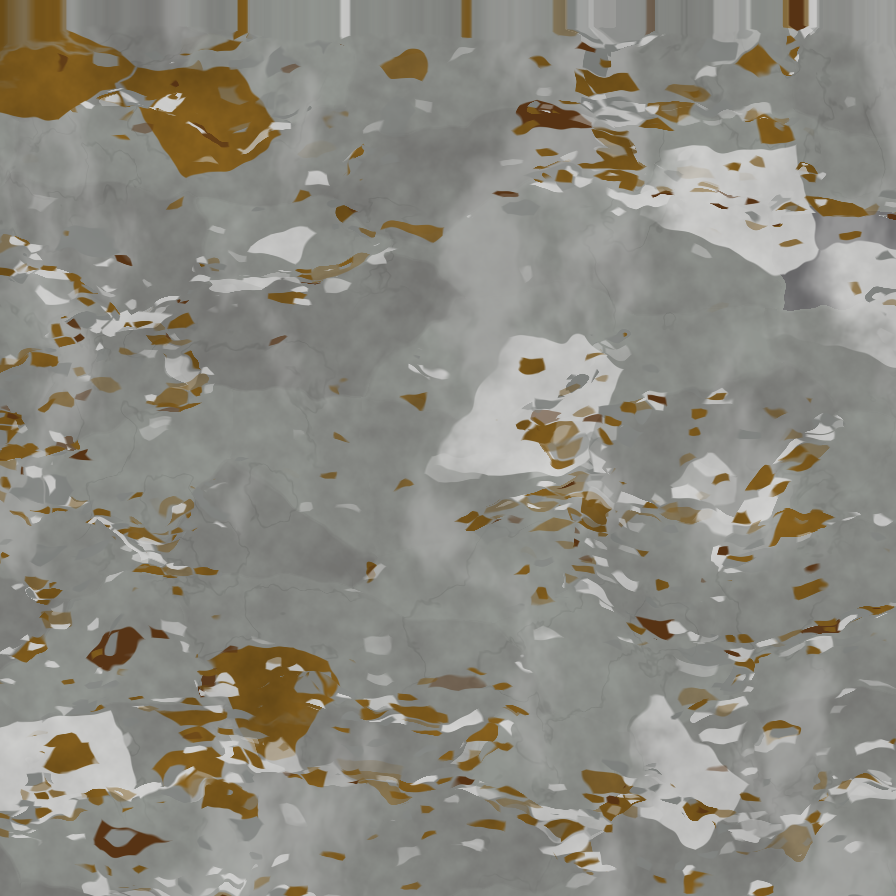
A three.js fragment shader for this texture:

```glsl
// Weathered grey slabs with chalk-white and ochre shards scattered along the seams.
varying vec2 vUv;

float hash(vec2 p) {
  return fract(sin(dot(p, vec2(127.1, 311.7))) * 43758.5453);
}

float noise(vec2 p) {
  vec2 i = floor(p), f = fract(p);
  f = f * f * (3.0 - 2.0 * f);
  return mix(mix(hash(i), hash(i + vec2(1.0, 0.0)), f.x),
             mix(hash(i + vec2(0.0, 1.0)), hash(i + 1.0), f.x), f.y);
}

float fbm(vec2 p) {
  float sum = 0.0, amp = 0.52;
  for (int i = 0; i < 5; i++) {
    sum += amp * noise(p);
    p = mat2(1.6, 1.2, -1.2, 1.6) * p + 17.3;
    amp *= 0.5;
  }
  return sum;
}

// Jittered cells: x = distance to border, y = id, z = neighbour id, w = local x
vec4 shards(vec2 p) {
  vec2 base = floor(p);
  vec4 near = vec4(8.0, 0.0, 0.0, 0.0);
  float second = 8.0;
  for (int j = -1; j <= 1; j++) {
    for (int i = -1; i <= 1; i++) {
      vec2 cell = base + vec2(float(i), float(j));
      vec2 r = p - cell - 0.08 - 0.84 * vec2(hash(cell), hash(cell + 31.7));
      float d = length(r);
      // evenly spread ids keep the share of each material steady
      float id = fract(dot(cell, vec2(0.755, 0.57)) + 0.35 * hash(cell + 7.3));
      if (d < near.x) {
        second = near.x;
        near = vec4(d, id, near.y, r.x);
      } else if (d < second) {
        second = d;
        near.z = id;
      }
    }
  }
  return vec4(second - near.x, near.yzw);
}

void main() {
  // The top rim is smeared upwards
  vec2 p = vUv;
  p.y = min(p.y, 0.95 + 0.03 * noise(vec2(p.x * 9.0, 3.0)));

  // Broad bends and fine ragged edges
  vec2 q = p + 0.09 * (vec2(fbm(p * 5.0), fbm(p * 5.0 + 9.0)) - 0.5);
  q += 0.009 * (vec2(noise(p * 48.0), noise(p * 48.0 + 7.0)) - 0.5);
  float grain = fbm(p * 60.0) - 0.5;
  float cloud = fbm(p * 13.0 + 5.0) - 0.5;

  // Grey slabs, each with its own tone and direction of grain
  vec4 slab = shards(q * vec2(4.5, 9.0) + 20.0);
  float tone = mix(0.5 * (slab.y + slab.z), slab.y, smoothstep(0.0, 0.03, slab.x));
  float angle = 2.6 * (slab.y - 0.5);
  vec2 along = mat2(cos(angle), sin(angle), -sin(angle), cos(angle)) * p;
  float strain = noise(along * vec2(28.0, 110.0)) - 0.5;
  float light = 0.2 + 0.6 * tone + 0.7 * cloud + 0.6 * grain + 0.15 * strain;
  vec3 color = mix(vec3(0.455, 0.455, 0.445), vec3(0.57, 0.585, 0.565), clamp(light, 0.0, 1.0));
  float violet = smoothstep(0.955, 0.965, tone);
  color = mix(color, vec3(0.4, 0.395, 0.405) + 0.06 * grain, 0.85 * violet);

  // Dark hairline cracks and pale hazy smears
  float crack = 1.0 - smoothstep(0.0, 0.025, abs(fbm(q * 16.0 + 60.0) - 0.5));
  color -= 0.035 * crack * smoothstep(0.4, 0.6, noise(p * 7.0));
  float haze = smoothstep(0.52, 0.76, fbm(q * vec2(12.0, 7.0) + 40.0));
  color = mix(color, vec3(0.73, 0.73, 0.725), 0.5 * haze);

  vec3 chalk = vec3(0.77, 0.77, 0.765) + 0.16 * cloud + 0.06 * grain;
  vec3 ochre = vec3(0.46, 0.33, 0.105) * (1.0 + 0.35 * cloud + 0.2 * grain);

  // Large chalk patches, crisp on one side and fading out on the other
  vec4 patchCell = shards(q * vec2(6.0, 8.5) + 50.0);
  float chalkCover = step(patchCell.y, 0.1) * smoothstep(0.0, 0.03, patchCell.x);
  chalkCover *= smoothstep(-0.55, -0.15, patchCell.w + 0.9 * cloud);
  color = mix(color, chalk, 0.95 * chalkCover);

  // Large ochre patches crossed by grey veins
  vec4 rust = shards(q * vec2(8.0, 11.5) + 90.0);
  float rustCover = step(rust.y, 0.055) * smoothstep(0.0, 0.04, rust.x);
  float vein = 1.0 - smoothstep(0.0, 0.05, abs(fbm(q * vec2(9.0, 24.0) + 12.0) - 0.5));
  rustCover *= 1.0 - 0.5 * vein * smoothstep(0.35, 0.6, noise(p * 6.0 + 2.0));
  color = mix(color, ochre, rustCover);

  // Small flakes in three sizes, crowded along the slab seams
  float seam = 1.0 - smoothstep(0.03, 0.24, slab.x);
  float crowd = smoothstep(0.42, 0.62, fbm(p * vec2(6.0, 10.0) + 80.0));
  float density = 0.02 + 0.38 * seam * crowd + 0.08 * crowd;
  vec2 scale = vec2(17.0, 36.0);
  for (int k = 0; k < 3; k++) {
    vec4 flake = shards(q * scale + 130.0 + 40.0 * float(k));
    float kind = fract(flake.y * 91.7);
    float cover = smoothstep(0.0, 0.015, density - flake.y);
    cover *= smoothstep(0.0, 0.003 * scale.y, flake.x);
    cover *= mix(0.45, 1.0, smoothstep(0.1, 0.5, fract(flake.y * 53.3)));
    vec3 paint = kind < 0.34 ? chalk : vec3(0.5, 0.51, 0.5) + 0.1 * cloud;
    paint = kind > 0.56 ? ochre : paint;
    paint = kind > 0.93 ? vec3(0.34, 0.2, 0.08) : paint;
    color = mix(color, paint, cover);
    scale *= 1.7;
  }

  gl_FragColor = vec4(color, 1.0);
}
```
